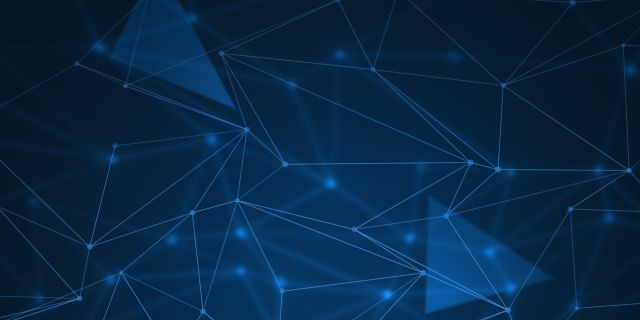
This background is drawn by a Shadertoy shader. Its source:

```glsl
// Deep blue backdrop with a glowing mesh: a soft radial glow, two translucent
// facets, an out-of-focus network with bokeh discs, and a fine sharp network.
// Both networks are jittered, triangulated grids that widen towards the top.

#define GLOW_CENTRE vec2(1.02, 0.10)
#define GLOW_SIZE 0.76
#define BASE_LEVEL 0.077
#define GLOW_LEVEL 0.130
#define LINE_WIDTH 0.0017
#define DOT_RADIUS 0.0085
#define HAZE_WIDTH 0.013
#define HAZE_LEVEL 0.050
#define BOKEH_RADIUS 0.019
#define BOKEH_LEVEL 0.105
#define LINE_COLOUR vec3(0.27, 0.59, 0.90)
#define DOT_COLOUR vec3(0.13, 0.48, 0.82)

const int ROWS = 6;
const int COLUMNS = 10;

// Integer hash giving three values in 0..1
vec3 hash3(ivec2 cell, int seed) {
    uvec3 v = uvec3(ivec3(cell + 64, seed)) * 1664525u + 1013904223u;
    v.x += v.y * v.z; v.y += v.z * v.x; v.z += v.x * v.y;
    v ^= v >> 16u;
    v.x += v.y * v.z; v.y += v.z * v.x; v.z += v.x * v.y;
    return vec3(v >> 8u) / 16777216.0;
}

// Jittered node position; spacing grows with the row
vec2 nodeAt(ivec2 cell, int seed) {
    vec2 jitter = hash3(cell, seed).xy - 0.5;
    float row = float(cell.y) + 0.8 * jitter.y;
    float column = float(cell.x) - 4.5 + 0.85 * jitter.x;
    column += 0.5 * float(cell.y & 1);
    return vec2(1.0 + column * (0.27 + 0.022 * row),
                -0.10 + row * (0.17 + 0.012 * row));
}

// Gaussian line profile, dimmed where it is thinner than a pixel
float strand(vec2 p, vec2 a, vec2 b, float width, float pixel) {
    vec2 ab = b - a, ap = p - a;
    float d = length(ap - ab * clamp(dot(ap, ab) / dot(ab, ab), 0.0, 1.0));
    float s = max(width, 0.6 * pixel);
    return exp(-d * d / (s * s)) * width / s;
}

// x: strands, y: discs, z: wide halos around the discs
vec3 network(vec2 p, int seed, float width, float radius, float blur, float pixel) {
    vec3 sum = vec3(0.0);
    float soft = max(blur, 0.6 * pixel);
    for (int r = 0; r < ROWS; r++) {
        for (int c = 0; c < COLUMNS; c++) {
            ivec2 cell = ivec2(c, r);
            vec2 here = nodeAt(cell, seed);
            vec2 right = nodeAt(cell + ivec2(1, 0), seed);
            vec2 up = nodeAt(cell + ivec2(0, 1), seed);
            vec2 across = nodeAt(cell + ivec2(1, 1), seed);
            vec3 pick = hash3(cell, seed + 1);

            // Some edges are dropped, the rest vary in strength
            vec3 weight = step(vec3(0.28, 0.18, 0.12), pick) * mix(vec3(0.45), vec3(1.0), pick.yzx);
            float diagonal = pick.x < 0.5 ? strand(p, here, across, width, pixel)
                                          : strand(p, right, up, width, pixel);
            sum.x += dot(weight, vec3(strand(p, here, right, width, pixel),
                                      strand(p, here, up, width, pixel), diagonal));

            float d = length(p - here);
            float size = radius * mix(0.75, 1.15, pick.z);
            float strength = mix(0.5, 1.0, pick.y);
            sum.y += strength * (1.0 - smoothstep(size - soft, size + soft, d));
            sum.z += strength * exp(-d * d / (9.0 * radius * radius));
        }
    }
    return sum;
}

float edgeSide(vec2 p, vec2 a, vec2 b) {
    vec2 n = normalize(b - a);
    return n.x * (p.y - a.y) - n.y * (p.x - a.x);
}

// Counter-clockwise triangle, brightest near corner b
float facet(vec2 p, vec2 a, vec2 b, vec2 c, float soft) {
    float inside = min(edgeSide(p, a, b), min(edgeSide(p, b, c), edgeSide(p, c, a)));
    float shine = exp(-dot(p - b, p - b) / 0.045);
    return smoothstep(-soft, soft, inside) * (0.45 + 0.55 * shine);
}

// Blue ramp indexed by its green level
vec3 blueRamp(float level) {
    return vec3(0.007 + 0.095 * level, level, 1.83 * level - 0.012);
}

void mainImage(out vec4 fragColor, in vec2 fragCoord) {
    float pixel = 1.0 / iResolution.y;
    vec2 p = fragCoord * pixel;

    // Background glow
    vec2 q = (p - GLOW_CENTRE) / GLOW_SIZE;
    float glow = exp(-dot(q, q));
    float level = BASE_LEVEL + GLOW_LEVEL * glow;

    // Facets
    level += 0.15 * facet(p, vec2(0.344, 0.82), vec2(0.737, 0.66), vec2(0.49, 1.13), 0.006);
    level += 0.17 * facet(p, vec2(1.34, 0.39), vec2(1.33, 0.02), vec2(1.73, 0.13), 0.008);

    // Out-of-focus network
    vec3 haze = network(p, 31, HAZE_WIDTH, BOKEH_RADIUS, 0.013, pixel);
    level += (0.45 + 0.55 * glow) * (HAZE_LEVEL * haze.x + BOKEH_LEVEL * (haze.y * 0.75 + haze.z * 0.35));
    vec3 colour = blueRamp(level);

    // Sharp network, fading upwards
    vec3 mesh = network(p, 7, LINE_WIDTH, DOT_RADIUS, 0.0015, pixel);
    float fade = mix(0.85, 0.40, smoothstep(0.2, 1.0, p.y)) * (0.65 + 0.35 * glow);
    colour = mix(colour, LINE_COLOUR, fade * min(mesh.x, 1.0));
    colour = mix(colour, DOT_COLOUR, min(1.0, 1.3 * fade * mesh.y));
    fragColor = vec4(colour, 1.0);
}
```
